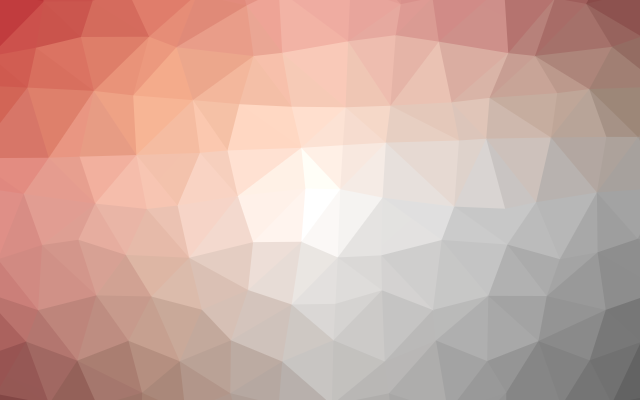
Write a WebGL 2 fragment shader that draws this background.

```glsl
#version 300 es
precision highp float;
// Low-poly backdrop: a grid of nodes shifted by layered sines is split into
// triangles along the shorter diagonals. Each facet takes one flat colour from
// a smooth field: white core, coral upper left, grey lower right.

uniform vec2 u_resolution;
out vec4 fragColor;

const vec2 CANVAS = vec2(1.6, 1.0);           // canvas size in heights
const vec2 GRID_ORIGIN = vec2(0.0896, 0.1146); // node (0,0), from the top left
const vec2 GRID_STEP = vec2(0.1281, 0.1271);
const vec2 CORE_NODE = vec2(5.0, 3.0);         // node beside the white core

// Five evenly spaced colour stops.
vec3 ramp(float t, vec3 a, vec3 b, vec3 c, vec3 d, vec3 e) {
  t *= 4.0;
  vec3 col = mix(a, b, clamp(t, 0.0, 1.0));
  col = mix(col, c, clamp(t - 1.0, 0.0, 1.0));
  col = mix(col, d, clamp(t - 2.0, 0.0, 1.0));
  return mix(col, e, clamp(t - 3.0, 0.0, 1.0));
}

// Colour field over the canvas, y running down from the top.
vec3 colourField(vec2 uv) {
  vec3 top = ramp(uv.x, vec3(0.74, 0.20, 0.22), vec3(0.86, 0.47, 0.40),
    vec3(0.93, 0.66, 0.62), vec3(0.78, 0.49, 0.48), vec3(0.52, 0.28, 0.27));
  vec3 upper = ramp(uv.x, vec3(0.82, 0.38, 0.32), vec3(0.96, 0.69, 0.55),
    vec3(0.99, 0.84, 0.76), vec3(0.88, 0.76, 0.70), vec3(0.61, 0.52, 0.46));
  vec3 middle = ramp(uv.x, vec3(0.89, 0.57, 0.54), vec3(0.97, 0.79, 0.72),
    vec3(0.99, 0.98, 0.97), vec3(0.83), vec3(0.64));
  vec3 lower = ramp(uv.x, vec3(0.76, 0.46, 0.44), vec3(0.82, 0.68, 0.61),
    vec3(0.88, 0.87, 0.86), vec3(0.72), vec3(0.49));
  vec3 bottom = ramp(uv.x, vec3(0.50, 0.25, 0.25), vec3(0.66, 0.52, 0.46),
    vec3(0.73, 0.72, 0.71), vec3(0.60), vec3(0.35));
  vec2 fromCore = (uv - vec2(0.48, 0.48)) * CANVAS;
  float glow = 0.05 * exp(-60.0 * dot(fromCore, fromCore));
  return ramp(uv.y, top, upper, middle, lower, bottom) + glow;
}

// Shifted grid node; the product term keeps rows and columns from repeating.
vec2 gridNode(vec2 id) {
  vec2 d = id - CORE_NODE;
  float phaseX = 1.8 * d.x + 0.8 * d.y - 0.6 * d.x * d.y;
  float phaseY = 0.95 * d.x + 1.2 * d.y + 0.7 * d.x * d.y - 0.4;
  return id + vec2(0.26 * cos(phaseX), -0.21 * cos(phaseY));
}

float cross2(vec2 a, vec2 b) {
  return a.x * b.y - a.y * b.x;
}

float edgeDistance(vec2 p, vec2 a, vec2 b) {
  return cross2(b - a, p - a) / length(b - a);
}

// Antialiased coverage of a triangle with either winding.
float triangleCoverage(vec2 p, vec2 a, vec2 b, vec2 c, float pixel) {
  float winding = sign(cross2(b - a, c - a));
  float inside = min(winding * edgeDistance(p, a, b),
    min(winding * edgeDistance(p, b, c), winding * edgeDistance(p, c, a)));
  return clamp(inside / pixel + 0.5, 0.0, 1.0);
}

// Flat facet colour, weighted by its coverage.
vec4 facet(vec2 p, vec2 a, vec2 b, vec2 c, float pixel) {
  float cover = triangleCoverage(p, a, b, c, pixel);
  if (cover <= 0.0) return vec4(0.0);
  vec2 centre = (a + b + c) / 3.0;
  vec2 uv = clamp((centre * GRID_STEP + GRID_ORIGIN) / CANVAS, 0.0, 1.0);
  float shade = 0.015 * sin(7.3 * centre.x + 11.9 * centre.y);
  return vec4(clamp(colourField(uv) + shade, 0.0, 1.0), 1.0) * cover;
}

void main() {
  vec2 uv = gl_FragCoord.xy / u_resolution;
  uv.y = 1.0 - uv.y;
  vec2 p = (uv * CANVAS - GRID_ORIGIN) / GRID_STEP;
  float pixel = 1.0 / (u_resolution.y * GRID_STEP.y);

  // Gather the facets of the nearby cells.
  vec4 sum = vec4(colourField(uv), 1.0) * 0.001;
  for (int j = -1; j <= 1; j++) {
    for (int i = -1; i <= 1; i++) {
      vec2 id = floor(p) + vec2(i, j);
      vec2 a = gridNode(id);
      vec2 b = gridNode(id + vec2(1.0, 0.0));
      vec2 c = gridNode(id + vec2(1.0, 1.0));
      vec2 d = gridNode(id + vec2(0.0, 1.0));
      if (distance(a, c) < distance(b, d)) {
        sum += facet(p, a, b, c, pixel) + facet(p, a, c, d, pixel);
      } else {
        sum += facet(p, a, b, d, pixel) + facet(p, b, c, d, pixel);
      }
    }
  }
  fragColor = vec4(sum.rgb / sum.a, 1.0);
}
```
